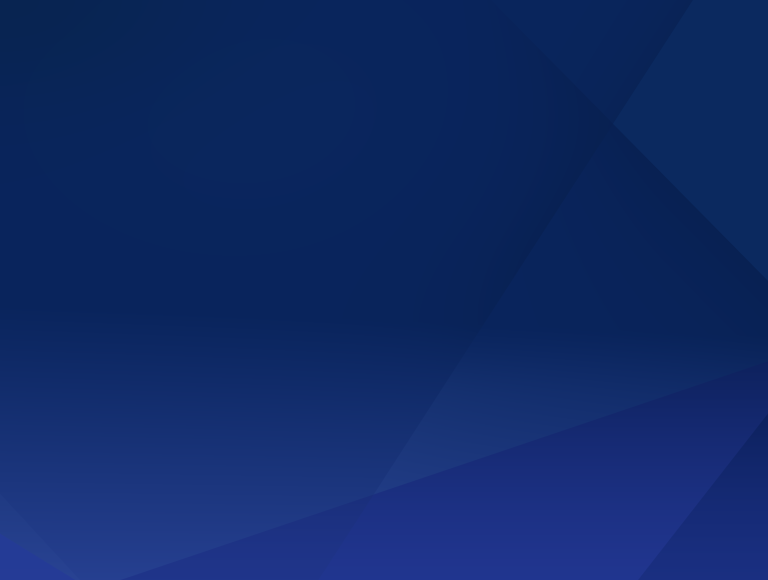
Give the GLSL for this background, as a WebGL 2 fragment shader.

```glsl
#version 300 es
precision highp float;
// Deep blue backdrop of large translucent facets above a glowing lower haze.

uniform vec2 u_resolution;
out vec4 fragColor;

const float ASPECT = 1.3264;

// Colours
const vec3 NIGHT = vec3(0.035, 0.141, 0.360);
const vec3 CORNER = vec3(0.031, 0.143, 0.318);
const vec3 SHADE = vec3(0.031, 0.126, 0.316);
const vec3 TEAL = vec3(0.042, 0.165, 0.375);
const vec3 HAZE = vec3(0.148, 0.248, 0.565);
const vec3 VIOLET_TOP = vec3(0.052, 0.130, 0.365);
const vec3 VIOLET_LOW = vec3(0.127, 0.208, 0.560);
const vec3 WEDGE = vec3(0.142, 0.230, 0.590);

// Horizon height at the left and right borders
const float HORIZON_LEFT = 0.475;
const float HORIZON_RIGHT = 0.420;

// Signed distance to the line a-b, positive on the left when facing b
float side(vec2 p, vec2 a, vec2 b) {
    vec2 d = normalize(b - a);
    return d.x * (p.y - a.y) - d.y * (p.x - a.x);
}

// Antialiased coverage of the positive side
float cover(float d) {
    float halfPixel = 0.7 / u_resolution.y;
    return smoothstep(-halfPixel, halfPixel, d);
}

float glow(vec2 p, vec2 centre, vec2 radius) {
    vec2 q = (p - centre) / radius;
    return exp(-dot(q, q));
}

void main() {
    vec2 uv = gl_FragCoord.xy / u_resolution;
    vec2 p = uv * vec2(ASPECT, 1.0);

    // Facet edges
    float steep = side(p, vec2(1.197, 1.0), vec2(0.550, 0.0));
    float falling = side(p, vec2(0.848, 1.0), vec2(ASPECT, 0.516));
    float rising = side(p, vec2(ASPECT, 0.377), vec2(0.208, 0.0));
    float rightCut = side(p, vec2(ASPECT, 0.287), vec2(1.102, 0.0));
    float leftCut = side(p, vec2(0.130, 0.0), vec2(0.0, 0.080));
    float leftFold = side(p, vec2(0.138, 0.0), vec2(0.0, 0.149));
    float rightOfSteep = cover(steep);
    float aboveFalling = cover(falling);

    // Upper field with a faint glow and a dim left corner
    vec3 color = NIGHT;
    color += vec3(0.004, 0.009, 0.006) * glow(p, vec2(0.42, 0.82), vec2(0.32, 0.22));
    color = mix(color, CORNER, glow(p, vec2(0.0, 1.0), vec2(0.35, 0.18)));

    // Soft shadows along the steep and falling edges
    float steepShadow = (1.0 - rightOfSteep) * exp(-abs(steep) / 0.08);
    steepShadow *= smoothstep(0.25, 0.60, p.y);
    color = mix(color, SHADE, 0.75 * steepShadow);
    float fallingShadow = (1.0 - aboveFalling) * exp(-abs(falling) / 0.13);
    color = mix(color, SHADE, 0.85 * fallingShadow * smoothstep(0.75, 1.15, p.x));
    color = mix(color, TEAL, aboveFalling * mix(0.2, 0.9, rightOfSteep));

    // Haze that brightens below the tilted horizon
    float horizon = mix(HORIZON_LEFT, HORIZON_RIGHT, uv.x);
    float depth = max(horizon - p.y, 0.0) / horizon;
    color = mix(color, HAZE, depth);
    float sheen = rightOfSteep * exp(-abs(steep) / 0.35) * smoothstep(0.0, 0.3, depth);
    color += vec3(0.016, 0.020, 0.022) * sheen;

    // Violet facet under the rising edge, darker beyond the cuts
    vec3 violet = mix(VIOLET_TOP, VIOLET_LOW, 1.0 - pow(clamp(p.y / 0.377, 0.0, 1.0), 1.3));
    violet -= vec3(0.004, 0.002, 0.020) * (1.0 - rightOfSteep);
    violet -= vec3(0.026, 0.024, 0.055) * cover(rightCut);
    color = mix(color, violet, cover(rising));

    // Folded lower left corner
    color += vec3(0.010, 0.012, 0.010) * cover(leftFold);
    color = mix(color, WEDGE, 0.9 * cover(leftCut));

    fragColor = vec4(color, 1.0);
}
```
